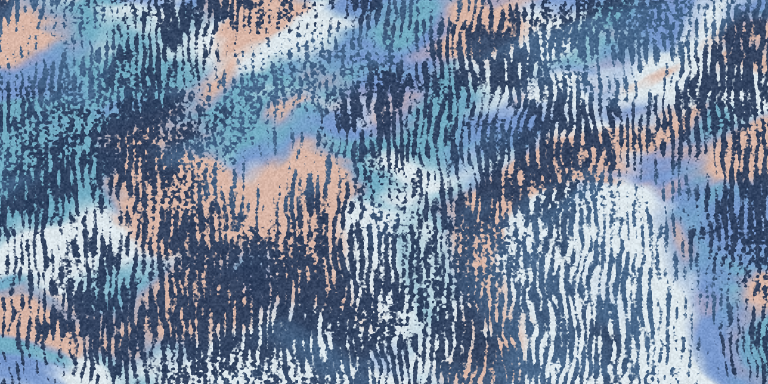
This texture is drawn by a WebGL 2 fragment shader. Its source:

```glsl
#version 300 es
precision highp float;
uniform vec2 u_resolution;
out vec4 fragColor;

float hash(vec2 cell) {
    vec3 h = fract(cell.xyx * vec3(0.1031, 0.1030, 0.0973));
    h += dot(h, h.yzx + 33.33);
    return fract((h.x + h.y) * h.z);
}

float noise(vec2 p) {
    vec2 i = floor(p), f = fract(p);
    f = f * f * (3.0 - 2.0 * f);
    return mix(mix(hash(i), hash(i + vec2(1, 0)), f.x),
               mix(hash(i + vec2(0, 1)), hash(i + vec2(1, 1)), f.x), f.y);
}

float fbm(vec2 p) {
    float sum = 0.0, amp = 0.533;
    for (int i = 0; i < 4; i++) {
        sum += amp * noise(p);
        p = mat2(1.6, 1.2, -1.2, 1.6) * p + 11.7;
        amp *= 0.5;
    }
    return sum;
}

// Underlying paint: slanted washes of blue, teal, lilac, white and peach
vec3 washes(vec2 q, float height) {
    float tealness = fbm(q * vec2(2.4, 6.5));
    float paleness = fbm(q * vec2(3.0, 6.0) + 19.0) + 0.12 * smoothstep(0.25, 0.0, height);
    float warmth = fbm(q * vec2(3.2, 7.0) + 63.0) + 0.10 * (height - 0.5);
    vec3 paint = mix(vec3(0.47, 0.60, 0.81), vec3(0.45, 0.68, 0.77),
                     smoothstep(0.34, 0.54, tealness));
    paint = mix(paint, vec3(0.66, 0.64, 0.76), 0.7 * smoothstep(0.46, 0.58, warmth));
    paint = mix(paint, vec3(0.87, 0.91, 0.93), smoothstep(0.43, 0.62, paleness));
    return mix(paint, vec3(0.86, 0.72, 0.66), smoothstep(0.53, 0.66, warmth));
}

// Upright wavering ridges, broken along their length
float ridges(vec2 p) {
    float sway = 8.0 * noise(p * vec2(9.0, 8.0)) + 4.0 * noise(p * vec2(32.0, 22.0) + 5.0);
    float column = 0.5 + 0.5 * sin(300.0 * p.x + sway);
    float breaks = noise(p * vec2(85.0, 28.0) + 31.0);
    return 0.36 * column + 0.64 * breaks;
}

void main() {
    vec2 p = gl_FragCoord.xy / u_resolution.y;

    // Slanted, gently bent frame shared by washes and ink
    vec2 q = vec2(p.x + 0.3 * p.y, p.y - 0.3 * p.x * smoothstep(0.0, 0.5, p.y));
    q += 0.22 * (vec2(fbm(p * 2.5), fbm(p * 2.5 + 47.0)) - 0.5);

    float grain = noise(p * 150.0) - 0.5;
    float fineGrain = noise(p * 260.0 + 9.0) - 0.5;
    vec3 paint = washes(q, p.y) + 0.10 * fineGrain;

    // Ink load sets how wide the gaps between ridges open
    float load = fbm(q * vec2(3.2, 6.0) + 41.0);
    float grainy = smoothstep(0.40, 0.64, fbm(p * vec2(4.0, 6.0) + 83.0));
    float relief = mix(ridges(p), 0.5 + 0.45 * (ridges(p) - 0.5), 0.7 * grainy);
    relief += mix(0.22, 0.55, grainy) * grain + 0.20 * fineGrain;
    float threshold = 0.46 + 0.95 * (load - 0.48) - 0.06 * smoothstep(0.22, 0.0, p.y);
    float soft = max(0.11, 0.5 * fwidth(relief));
    float bare = smoothstep(threshold - soft, threshold + soft, relief);

    // Navy ink, thinned to a blue glaze in places
    float glaze = smoothstep(0.44, 0.66, fbm(q * vec2(2.2, 7.0) + 7.0));
    vec3 ink = mix(vec3(0.18, 0.25, 0.37), vec3(0.29, 0.43, 0.58), 0.8 * glaze);
    ink += 0.07 * grain + 0.10 * fineGrain;

    fragColor = vec4(mix(ink, paint, 0.04 + 0.95 * bare), 1.0);
}
```
